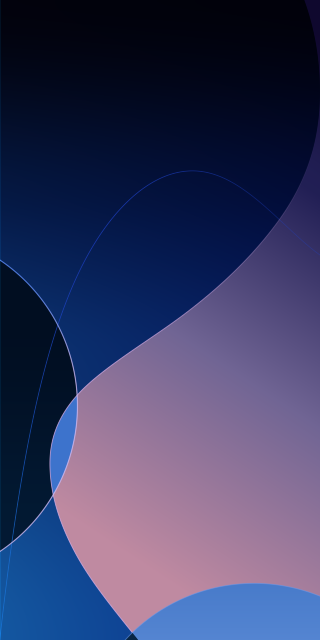
A Shadertoy shader for this background:

```glsl
// Layered translucent shapes over a night-blue gradient: a rose wave, two discs and a thin arc.
// The wave edge is a cubic Hermite curve x(y), the arc a polynomial y(x); both become
// approximate distances, so fills and glowing rims share the same smooth edges.

// Left edge of the wave; each knot holds height, position and slope.
float waveEdge(float y) {
    vec3 knots[8] = vec3[8](
        vec3(0.0, 0.432, -0.8), vec3(0.26, 0.242, -0.56),
        vec3(0.552, 0.156, 0.0), vec3(0.766, 0.242, 0.9),
        vec3(1.016, 0.573, 1.33), vec3(1.3125, 0.872, 0.72),
        vec3(1.7135, 1.0, 0.0), vec3(2.0, 0.951, -0.36));
    int k = 0;
    for (int i = 1; i < 7; i++) if (y > knots[i].x) k = i;
    vec3 a = knots[k], b = knots[k + 1];
    float span = b.x - a.x, t = (y - a.x) / span, s = 1.0 - t;
    return s * s * ((1.0 + 2.0 * t) * a.y + t * span * a.z)
         + t * t * ((3.0 - 2.0 * t) * b.y - s * span * b.z);
}

// Height of the arc, steep on the left and relaxed on the right.
float arcHeight(float x) {
    float d = x - 0.6016, u = d * d;
    return 1.466 - (d < 0.0 ? u * (2.304 + 13.2 * u * u) : u * (2.42 - 4.81 * u));
}

float fill(float d, float px) { return smoothstep(0.6 * px, -0.6 * px, d); }

float stroke(float d, float width, float px) {
    return smoothstep(0.5 * width + 0.6 * px, 0.5 * width - 0.6 * px, abs(d))
         * min(1.0, width / px);
}

// Background sky, brightening downwards and darker to the right.
vec3 nightSky(vec2 p) {
    vec3 c = mix(vec3(0.006, 0.008, 0.045), vec3(0.02, 0.10, 0.27), smoothstep(2.0, 1.2, p.y));
    c = mix(c, vec3(0.045, 0.19, 0.41), smoothstep(1.4, 0.85, p.y));
    c = mix(c, vec3(0.07, 0.31, 0.57), smoothstep(0.9, 0.0, p.y));
    return c * mix(vec3(1.1), vec3(0.4, 0.5, 0.9), p.x);
}

// Rose at the lower left, through violet, to indigo at the top.
vec3 waveColor(vec2 p) {
    float t = 0.435 * (p.x - 0.2) + 0.66 * (p.y - 0.4);
    vec3 c = mix(vec3(0.75, 0.54, 0.63), vec3(0.44, 0.395, 0.58), clamp(t / 0.52, 0.0, 1.0));
    c = mix(c, vec3(0.13, 0.12, 0.33), clamp((t - 0.52) / 0.48, 0.0, 1.0));
    return mix(c, vec3(0.06, 0.03, 0.18), smoothstep(1.0, 1.35, t));
}

void mainImage(out vec4 fragColor, in vec2 fragCoord) {
    // Canvas units: width 1, height 2
    vec2 p = fragCoord / iResolution.xy * vec2(1.0, 2.0);
    float px = max(1.0 / iResolution.x, 2.0 / iResolution.y);
    float e = 0.002;

    // Signed distances, negative inside
    float edge = waveEdge(p.y);
    float edgeSlope = (waveEdge(p.y + e) - edge) / e;
    float wave = (edge - p.x) / sqrt(1.0 + edgeSlope * edgeSlope);
    float height = arcHeight(p.x);
    float arcSlope = (arcHeight(p.x + e) - height) / e;
    float arc = (p.y - height) / sqrt(1.0 + arcSlope * arcSlope);
    float leftDisc = length(p - vec2(-0.307, 0.732)) - 0.549;
    float lowDisc = length(p - vec2(0.794, -0.370)) - 0.547;

    float inWave = fill(wave, px);
    float inLeft = fill(leftDisc, px);
    float inLow = fill(lowDisc, px);

    // Fills: discs are dark on the sky and bright blue on the wave
    vec3 shade = mix(vec3(0.01, 0.10, 0.20), vec3(0.004, 0.055, 0.13), smoothstep(0.3, 1.0, p.y));
    vec3 sky = mix(nightSky(p), shade, inLeft);
    sky = mix(sky, vec3(0.03, 0.15, 0.27), inLow);
    vec3 rose = mix(waveColor(p), vec3(0.24, 0.45, 0.80), inLeft);
    rose = mix(rose, mix(vec3(0.33, 0.52, 0.82), vec3(0.28, 0.48, 0.79), p.y / 0.18), inLow);
    vec3 col = mix(sky, rose, inWave);

    // Thin arc, fading to the right
    vec3 arcColor = mix(vec3(0.10, 0.48, 0.88), vec3(0.12, 0.26, 0.80), smoothstep(0.0, 1.2, p.y));
    col = mix(col, arcColor, stroke(arc, 0.0026, px) * mix(0.8, 0.35, smoothstep(0.3, 0.95, p.x)));

    // Rims
    float waveRim = stroke(wave, 0.003, px) * (1.0 - inLow) * smoothstep(1.6, 0.75, p.y);
    col = mix(col, vec3(0.85, 0.68, 0.90), 0.75 * waveRim);
    vec3 leftRim = mix(vec3(0.80, 0.72, 0.94), vec3(0.36, 0.54, 0.96), smoothstep(0.8, 1.15, p.y));
    col = mix(col, leftRim, 0.8 * stroke(leftDisc, 0.0036, px));
    col = mix(col, vec3(0.42, 0.60, 0.92), 0.55 * stroke(lowDisc, 0.003, px));

    // Faint teal light on the left border
    col += vec3(0.0, 0.07, 0.10) * smoothstep(0.005, 0.0, p.x);
    fragColor = vec4(col, 1.0);
}
```
